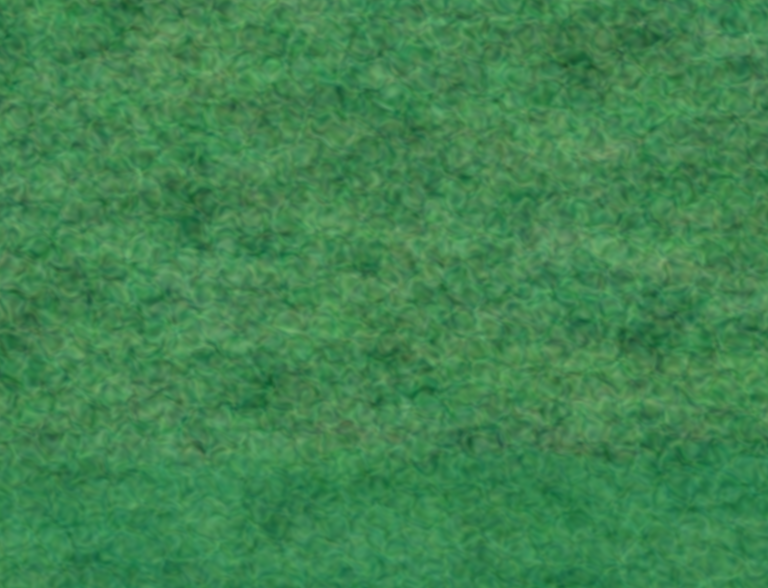
Give the GLSL for this texture, as a Shadertoy shader.

```glsl
const vec3 TURF = vec3(0.262, 0.523, 0.317);
const vec3 LUSH_TURF = vec3(0.205, 0.520, 0.307);
const vec3 LIGHT_SHIFT = vec3(0.053, 0.050, 0.036);
const vec3 DRY_SHIFT = vec3(0.021, -0.013, 0.004);
const vec3 COOL_SHIFT = vec3(-0.006, 0.000, 0.014);

const vec2 GRAIN_FREQ = vec2(82.0, 104.0);
const vec2 TUFT_FREQ = vec2(44.0, 60.0);
const vec2 KNOT_FREQ = vec2(20.0, 34.0);
const vec2 CLUMP_FREQ = vec2(9.0, 18.0);
const vec2 BAND_FREQ = vec2(3.2, 8.0);
const float WARP_FREQ = 30.0;
const float WARP_SIZE = 0.0026;
const float LUSH_TOP = 0.225;
const float LUSH_CONTRAST = 0.75;

// Integer hash giving two values in 0..1
vec2 hash2(ivec2 cell) {
    uvec2 h = uvec2(cell) * 1664525u + 10139u;
    h.x += h.y * 1664525u;
    h.y += h.x * 1664525u;
    h ^= h >> 16u;
    h.x += h.y * 1664525u;
    h.y += h.x * 1664525u;
    h ^= h >> 16u;
    return vec2(h & 65535u) / 65535.0;
}

float cornerSlope(ivec2 cell, vec2 offset) {
    float angle = 6.2832 * hash2(cell).x;
    return dot(vec2(cos(angle), sin(angle)), offset);
}

// Gradient noise scaled to roughly unit deviation
float noise(vec2 p) {
    ivec2 cell = ivec2(floor(p));
    vec2 f = fract(p);
    vec2 w = f * f * f * (f * (f * 6.0 - 15.0) + 10.0);
    float low = mix(cornerSlope(cell, f),
                    cornerSlope(cell + ivec2(1, 0), f - vec2(1, 0)), w.x);
    float high = mix(cornerSlope(cell + ivec2(0, 1), f - vec2(0, 1)),
                     cornerSlope(cell + ivec2(1, 1), f - vec2(1, 1)), w.x);
    return 3.7 * mix(low, high, w.y);
}

// Noise layer with its own tilt, so that the lattices never line up
float layer(vec2 p, vec2 freq, float tilt, float seed) {
    float c = cos(tilt), s = sin(tilt);
    return noise(mat2(c, s, -s, c) * p * freq + seed);
}

void mainImage(out vec4 fragColor, in vec2 fragCoord) {
    vec2 p = fragCoord / iResolution.y;

    // Bend the coordinates slightly so that blades and clumps look frayed
    vec2 bend = vec2(noise(p * WARP_FREQ + 11.3), noise(p * WARP_FREQ + 57.9));
    vec2 q = p + WARP_SIZE * bend;
    vec2 frayed = p + 2.5 * WARP_SIZE * bend;

    float grain = layer(q, GRAIN_FREQ, 0.45, 3.1);
    float fleck = layer(q, GRAIN_FREQ * 0.8, -0.5, 13.9);
    float tuft = layer(q, TUFT_FREQ, -0.25, 23.7);
    float knot = layer(q, KNOT_FREQ, 0.12, 33.4);
    float clump = layer(frayed, CLUMP_FREQ, -0.06, 41.2);
    float band = layer(frayed, BAND_FREQ, 0.04, 71.6);

    // Lush strip along the bottom with a ragged upper edge
    float edge = LUSH_TOP + 0.012 * clump + 0.010 * knot;
    float lush = 1.0 - smoothstep(-0.03, 0.03, p.y - edge);

    // Shadowed gaps gather where several layers are low
    float gap = smoothstep(0.6, 2.2, -0.7 * (knot + tuft) - 0.4 * clump);

    float light = 0.46 * grain + 0.40 * fleck + 0.44 * tuft;
    light += 0.40 * knot + 0.42 * clump + 0.42 * band;
    light -= 0.45 * (gap - 0.12);
    light *= mix(1.0, LUSH_CONTRAST, lush);

    // Worn, greyer grass in flat streaks, strongest above the strip
    float dry = 0.50 * layer(frayed, CLUMP_FREQ * 1.3, 0.04, 131.8);
    dry += 0.62 * layer(q, TUFT_FREQ * 1.2, 0.5, 157.3);
    dry += 0.40 * layer(q, KNOT_FREQ, -0.3, 169.9);
    dry += 0.42 * layer(frayed, BAND_FREQ * 1.3, 0.03, 181.5) + 0.6 * gap;
    float seam = 1.0 - smoothstep(0.0, 0.05, abs(p.y - LUSH_TOP - 0.025));
    dry += 0.4 * seam;
    dry *= mix(1.0, 0.55, lush);
    light -= 0.45 * seam * smoothstep(0.4, 0.8, p.x);

    // Bluish glints and shade
    float cool = layer(q, TUFT_FREQ, 0.9, 203.1) + 0.5 * layer(p, BAND_FREQ, 0.1, 219.7);

    vec3 color = mix(TURF, LUSH_TURF, lush);
    color += LIGHT_SHIFT * light + DRY_SHIFT * dry + COOL_SHIFT * cool;
    fragColor = vec4(clamp(color, 0.0, 1.0), 1.0);
}
```
